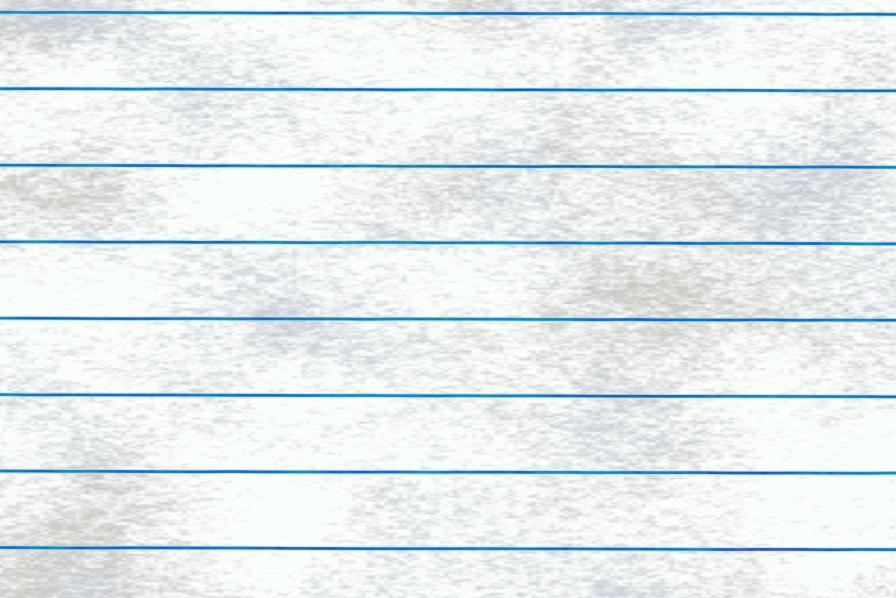
Reproduce this texture procedurally as a WebGL 1 fragment shader.

```glsl
precision highp float;

uniform vec2 u_resolution;

// Rules, in units of the canvas height
const float RULE_SPACING = 0.1279;
const float FIRST_RULE = 0.0205;
const float RULE_SLOPE = 0.0023;
const float CORE_HALF_WIDTH = 0.0023;
const float FRINGE_HALF_WIDTH = 0.0042;
const float RULE_WOBBLE = 0.0007;

// Paper wear
const vec2 CLOUD_SCALE = vec2(3.2, 5.5);
const vec2 STREAK_SCALE = vec2(55.0, 170.0);
const vec2 FIBRE_SCALE = vec2(130.0, 290.0);
const vec2 CLEAN_CENTRE = vec2(0.90, 0.56);
const vec2 CLEAN_RADIUS = vec2(0.55, 0.17);
const float CLEAN_STRENGTH = 0.10;
const float WEAR_START = 0.37;
const float WEAR_FULL = 0.78;

const vec3 PAPER_WHITE = vec3(0.982, 0.996, 0.982);
const vec3 WARM_GREY = vec3(0.79, 0.80, 0.78);
const vec3 COOL_GREY = vec3(0.79, 0.80, 0.84);
const vec3 INK_BLUE = vec3(0.05, 0.38, 0.75);
const vec3 INK_TEAL = vec3(0.06, 0.49, 0.73);
const vec3 INK_VIOLET = vec3(0.16, 0.25, 0.70);
const vec3 FRINGE_CYAN = vec3(0.62, 0.88, 0.95);

float hash(vec2 p) {
  vec3 q = fract(vec3(p.xyx) * 0.1031);
  q += dot(q, q.yzx + 33.33);
  return fract((q.x + q.y) * q.z);
}

float noise(vec2 p) {
  vec2 cell = floor(p);
  vec2 f = fract(p);
  f = f * f * (3.0 - 2.0 * f);
  float low = mix(hash(cell), hash(cell + vec2(1.0, 0.0)), f.x);
  float high = mix(hash(cell + vec2(0.0, 1.0)), hash(cell + vec2(1.0, 1.0)), f.x);
  return mix(low, high, f.y);
}

float fbm(vec2 p) {
  float sum = 0.0;
  float weight = 0.5;
  for (int i = 0; i < 5; i++) {
    sum += weight * noise(p);
    p = p * 2.03 + vec2(17.3, 9.1);
    weight *= 0.5;
  }
  return sum / 0.96875;
}

// Smudged clouds broken up by horizontal fibres
vec3 paperColor(vec2 p) {
  float cloud = fbm(p * CLOUD_SCALE + vec2(4.7, 21.3));
  float streak = noise(p * STREAK_SCALE);
  float fibre = noise(p * FIBRE_SCALE + 51.0);
  vec2 clean = (p - CLEAN_CENTRE) / CLEAN_RADIUS;

  float wear = 0.62 * cloud + 0.20 * streak + 0.18 * fibre;
  wear -= CLEAN_STRENGTH * exp(-dot(clean, clean));
  wear += 0.04 * (1.0 - smoothstep(0.0, 0.4, p.x));

  vec3 grey = mix(WARM_GREY, COOL_GREY, smoothstep(0.3, 0.7, noise(p * 7.0 + 80.0)));
  return mix(PAPER_WHITE, grey, smoothstep(WEAR_START, WEAR_FULL, wear));
}

// Ink hue drifts along each rule, rarely turning violet
vec3 inkColor(float x, float rule) {
  float drift = noise(vec2(x * 14.0, rule * 7.3 + 2.0));
  float violet = smoothstep(0.78, 0.95, noise(vec2(x * 4.0, rule * 5.7 + 30.0)));
  vec3 ink = mix(INK_BLUE, INK_TEAL, smoothstep(0.25, 0.75, drift));
  return mix(ink, INK_VIOLET, 0.7 * violet);
}

float band(float distanceToRule, float halfWidth, float pixel) {
  float soft = max(0.75 * pixel, 0.0009);
  return 1.0 - smoothstep(halfWidth - soft, halfWidth + soft, distanceToRule);
}

void main() {
  float pixel = 1.0 / u_resolution.y;
  vec2 p = gl_FragCoord.xy * pixel;
  vec3 color = paperColor(p);

  // Nearest rule, counted downwards from the top
  float depth = 1.0 - p.y - FIRST_RULE - RULE_SLOPE * p.x;
  float rule = floor(depth / RULE_SPACING + 0.5);
  float wobble = noise(vec2(p.x * 18.0, rule * 3.7 + 11.0)) - 0.5;
  float d = abs(depth - rule * RULE_SPACING + RULE_WOBBLE * wobble);

  // Uneven ink: pale fringe below a dense core
  float density = 0.86 + 0.14 * noise(vec2(p.x * 90.0, rule * 9.1 + 5.0));
  color = mix(color, FRINGE_CYAN, 0.6 * band(d, FRINGE_HALF_WIDTH, pixel));
  color = mix(color, inkColor(p.x, rule), density * band(d, CORE_HALF_WIDTH, pixel));

  gl_FragColor = vec4(color, 1.0);
}
```
